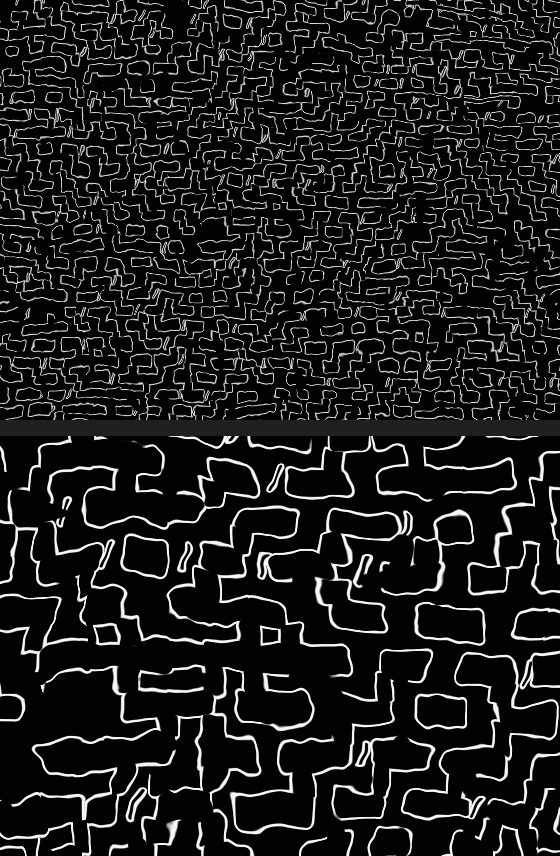
Top, the full canvas; bottom, a detail of the centre.
This texture is drawn by a Shadertoy shader. Its source:

```glsl
const vec2 CELL = vec2(0.066, 0.039);   // brick pitch, in canvas heights
const float LINE_HALF_WIDTH = 0.00105;
const vec3 GROUND = vec3(0.008);
const vec3 CHALK = vec3(0.97);

float hash(vec2 p, float salt) {
    vec3 q = fract(vec3(p.xyx + salt * 17.31) * vec3(0.1031, 0.1030, 0.0973));
    q += dot(q, q.yzx + 33.33);
    return fract((q.x + q.y) * q.z);
}

float noise(vec2 p, float salt) {
    vec2 i = floor(p), f = fract(p);
    f = f * f * (3.0 - 2.0 * f);
    float low = mix(hash(i, salt), hash(i + vec2(1, 0), salt), f.x);
    float high = mix(hash(i + vec2(0, 1), salt), hash(i + vec2(1, 1), salt), f.x);
    return mix(low, high, f.y);
}

vec2 wobble(vec2 p, float frequency, float amplitude) {
    vec2 n = vec2(noise(p * frequency, 1.0), noise(p * frequency, 2.0));
    return (n - 0.5) * amplitude;
}

float roundBox(vec2 p, vec2 halfSize, float radius) {
    vec2 q = abs(p) - halfSize + radius;
    return length(max(q, 0.0)) + min(max(q.x, q.y), 0.0) - radius;
}

float capsule(vec2 p, vec2 reach, float radius) {
    float t = clamp(dot(p, reach) / dot(reach, reach), -1.0, 1.0);
    return length(p - reach * t) - radius;
}

// One brick with its optional links to the neighbours
float brick(vec2 p, vec2 id, float rightLean, float emptyShare) {
    float d = 1.0;
    vec2 jitter = vec2(hash(id, 3.0), hash(id, 4.0)) - 0.5;
    vec2 size = vec2(mix(0.014, 0.029, hash(id, 5.0)), mix(0.0105, 0.0145, hash(id, 6.0)));
    if (hash(id, 7.0) > emptyShare)
        d = roundBox(p - jitter * vec2(0.012, 0.005), size, 0.006);

    // Diagonal link to the course above makes the stair shapes
    if (hash(id, 8.0) < 0.55) {
        float side = hash(id, 9.0) < rightLean ? 1.0 : -1.0;
        vec2 middle = CELL * vec2(0.25 * side, 0.5);
        d = min(d, roundBox(p - middle, CELL * vec2(0.13, 0.32), 0.003));
    }
    // Link along the course, or a leaning sliver in the joint
    float joint = hash(id, 10.0);
    vec2 q = p - vec2(0.5 * CELL.x, 0.0);
    if (joint < 0.13)
        d = min(d, roundBox(q, vec2(0.3 * CELL.x, 0.011), 0.004));
    else if (joint < 0.38)
        d = min(d, capsule(q, vec2(0.003, 0.009), 0.0022));
    return d;
}

float wall(vec2 p, float rightLean, float emptyShare) {
    float d = 1.0;
    float course = floor(p.y / CELL.y);
    for (int j = -1; j <= 1; j++) {
        float row = course + float(j);
        float shift = 0.5 * row;
        float column = floor(p.x / CELL.x - shift);
        for (int i = -1; i <= 1; i++) {
            vec2 id = vec2(column + float(i), row);
            vec2 center = (id + 0.5 + vec2(shift, 0.0)) * CELL;
            d = min(d, brick(p - center, id + 60.0, rightLean, emptyShare));
        }
    }
    return d;
}

// Long thin ledges near the upper right
float ledges(vec2 p) {
    float d = 1.0;
    for (int i = 0; i < 4; i++) {
        vec2 id = vec2(float(i), 5.0);
        vec2 center = vec2(mix(0.95, 1.25, hash(id, 11.0)), 0.81 + 0.075 * float(i));
        d = min(d, roundBox(p - center, vec2(0.13, 0.006), 0.003));
    }
    return d;
}

void mainImage(out vec4 fragColor, in vec2 fragCoord) {
    vec2 p = fragCoord / iResolution.y;
    float pixel = 1.0 / iResolution.y;

    // Sagging courses and ragged edges
    vec2 q = p + wobble(p, 9.0, 0.022) + wobble(p, 42.0, 0.009) + wobble(p, 120.0, 0.0035);
    q.y += 0.1 * smoothstep(0.45, 0.95, p.y) * max(p.x - 0.5, 0.0);

    float lean = 1.1 - abs(p.x - 0.75) * 1.9 + 0.7 * (noise(p * 4.0, 12.0) - 0.5);
    float rightLean = clamp(lean, 0.08, 0.95);
    float emptyShare = mix(0.04, 0.18, smoothstep(0.65, 1.0, p.y));
    float d = min(wall(q, rightLean, emptyShare), ledges(q));

    // Thin outline with occasional breaks
    float aa = 0.7 * pixel;
    float line = 1.0 - smoothstep(LINE_HALF_WIDTH - aa, LINE_HALF_WIDTH + aa, abs(d));
    line *= smoothstep(0.13, 0.16, noise(p * 38.0, 13.0));
    fragColor = vec4(mix(GROUND, CHALK, line), 1.0);
}
```
